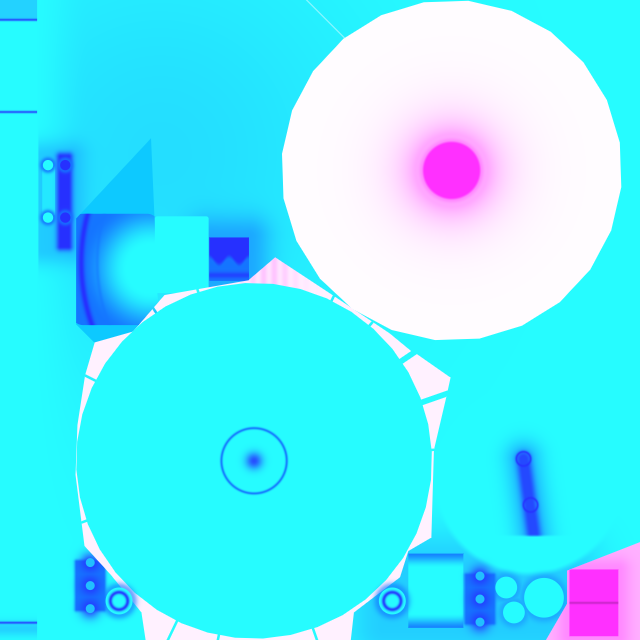
Give the GLSL for this texture map, as a Shadertoy shader.

```glsl
// Flat map of machine parts: a white faceted disc with a magenta core, a cyan
// disc ringed by pale shards, and small blue fittings, painted in layers.
#define CYAN vec3(.15, .99, 1)
#define SKY vec3(.13, .75, 1)
#define AZURE vec3(.08, .46, 1)
#define DEEP vec3(.15, .19, 1)
#define WHITE vec3(1, .99, 1)
#define PINK vec3(1, .69, 1)
#define MAGENTA vec3(1, .19, 1)
#define HUB vec2(.397, .28)
#define LAMP vec2(.7057, .7337)

vec3 color;
vec2 p;
float pixel;

void paint(vec3 ink, float amount) { color = mix(color, ink, clamp(amount, 0., 1.)); }
float fill(float d) { return clamp(.5 - d / pixel, 0., 1.); }
float glow(float d, float w) { d = max(d, 0.) / w; return exp(-d * d); }
float line(float d, float w) { return glow(abs(d), w); }
float dist(float x, float y) { return length(p - vec2(x, y)); }
float box(float x, float y, float w, float h) {
  vec2 q = abs(p - vec2(x, y)) - vec2(w, h);
  return length(max(q, 0.)) + min(max(q.x, q.y), 0.);
}
float segment(vec2 a, vec2 b) {
  vec2 e = b - a;
  return length(p - a - e * clamp(dot(p - a, e) / dot(e, e), 0., 1.));
}
// Positive to the right of the line from a to b
float side(vec2 a, vec2 b) {
  vec2 n = normalize(b - a);
  return dot(p - a, vec2(n.y, -n.x));
}
float ngon(vec2 q, float sides, float radius, float turn) {
  float seg = 6.28319 / sides, a = mod(atan(q.y, q.x) - turn, seg) - .5 * seg;
  return length(q) * cos(a) - radius * cos(.5 * seg);
}
float shardOutline() {
  vec2 v[24] = vec2[24](
    vec2(.43,.598), vec2(.521,.538), vec2(.609,.479), vec2(.643,.451), vec2(.651,.447), vec2(.704,.41),
    vec2(.697,.378), vec2(.678,.297), vec2(.674,.16), vec2(.638,.139), vec2(.625,.098), vec2(.553,.043),
    vec2(.547,-.01), vec2(.229,-.01), vec2(.221,.043), vec2(.173,.102), vec2(.132,.147), vec2(.118,.258),
    vec2(.121,.336), vec2(.133,.414), vec2(.148,.465), vec2(.208,.482), vec2(.257,.539), vec2(.388,.562));
  float d = 9., s = 1.;
  for (int i = 0; i < 24; i++) {
    vec2 a = v[i], b = v[(i + 23) % 24];
    d = min(d, segment(a, b));
    if ((a.y > p.y) != (b.y > p.y) && p.x < a.x + (b.x - a.x) * (p.y - a.y) / (b.y - a.y)) s = -s;
  }
  return s * d;
}
void leftParts() {
  // Edge strip with seams, then the bolted bracket
  float strip = fill(p.x - .058);
  paint(CYAN, strip);
  paint(SKY, strip * .7 * (fill(.969 - p.y) + line(p.y - .018, .012)));
  paint(DEEP, strip * .8 * glow(min(abs(abs(p.y - .897) - .072), abs(p.y - .027)), .002));
  paint(AZURE, .35 * glow(box(.088, .683, .022, .073), .025) * fill(.06 - p.x));
  paint(DEEP, glow(box(.101, .685, .006, .07), .007));
  paint(CYAN, .6 * fill(box(.076, .702, .01, .038)));
  vec2 bolt = abs(p - vec2(.0885, .701)) - vec2(.0135, .041);
  paint(AZURE, .8 * line(length(bolt) - .009, .004));
  paint(p.x < .0885 ? CYAN : DEEP, fill(length(bolt) - .008));
  // Facet holding the shaded dish
  vec2 tip = vec2(.236, .784);
  float facet = max(max(side(tip, vec2(.124, .664)), .119 - p.x),
    max(side(vec2(.124, .488), vec2(.147, .465)), side(vec2(.247, .531), tip)));
  paint(vec3(.05, .79, 1), fill(facet));
  float dish = fill(max(facet, box(.18, .579, .05, .069) - .018)), arc = dist(.42, .59);
  paint(mix(CYAN, AZURE, smoothstep(.035, .11, dist(.236, .58))), dish);
  paint(DEEP, dish * line(arc - .293, .005));
  paint(AZURE, dish * .5 * line(arc - .268, .003));
  // Plain tile and scalloped block
  float block = box(.358, .595, .031, .034), top = p.y - .594 - .006 * cos((p.x - .358) * 200.);
  paint(AZURE, .55 * glow(block, .035));
  paint(CYAN, fill(box(.284, .602, .038, .056) - .004));
  paint(mix(AZURE, DEEP, smoothstep(-.006, .004, top)), fill(block));
  paint(DEEP, .7 * fill(block) * line(p.y - .57, .005));
}
void rivetPlate(float x, float y) {
  paint(AZURE, glow(box(x, y, .021, .037), .004));
  float d = min(dist(x, y), min(dist(x, y + .036), dist(x, y - .036)));
  paint(DEEP, .9 * glow(d, .015));
  paint(SKY, fill(d - .007));
}
void rightParts() {
  // Soft dial with a slotted bar
  paint(SKY, .75 * glow(box(.74, .067, .14, .048), .06));
  paint(CYAN, smoothstep(.152, .14, dist(.827, .249)));
  float bar = segment(vec2(.818, .283), vec2(.836, .15)), cut = smoothstep(.16, .166, p.y);
  paint(AZURE, .6 * cut * glow(bar, .028));
  paint(DEEP, .8 * cut * glow(bar - .004, .008));
  paint(DEEP, .8 * line(min(dist(.818, .283), dist(.829, .211)) - .011, .002));
  // Panel, rivets and studs
  paint(mix(CYAN, AZURE, smoothstep(.035, .062, abs(p.y - .077))), fill(box(.681, .077, .043, .058)));
  rivetPlate(.75, .064);
  float studs = min(min(dist(.791, .082), dist(.803, .043)) - .017, dist(.85, .066) - .031);
  paint(AZURE, .4 * glow(studs, .008));
  paint(CYAN, fill(studs));
  // Magenta corner
  float corner = fill(max(side(vec2(1, .153), vec2(.885, .108)),
    min(.886 - p.x, side(vec2(.888, .06), vec2(.853, 0))))), tile = box(.928, .058, .038, .052);
  paint(PINK, corner);
  paint(MAGENTA, corner * (.3 * glow(tile, .02) + fill(tile)));
  paint(MAGENTA * .8, fill(tile) * line(p.y - .058, .002));
}
void mainImage(out vec4 fragColor, in vec2 fragCoord) {
  p = fragCoord / iResolution.xy;
  pixel = 1. / min(iResolution.x, iResolution.y);
  color = CYAN;
  paint(SKY, .5 * smoothstep(.04, .14, p.x) * glow(dist(.25, .76), .34));
  leftParts(); rightParts(); rivetPlate(.141, .085);
  // Shards split by radial gaps, the first two wide
  vec2 q = p - HUB, l = p - LAMP;
  float shards = shardOutline(), r = length(l), body = fill(ngon(l, 24., .2663, .164));
  float gaps[12] = float[12](.335, .595, .061, .864, 1.12, 1.89, 2.155, 2.674, 3.485, 4.264, 4.513, 5.05);
  for (int i = 0; i < 12; i++) {
    vec2 ray = vec2(cos(gaps[i]), sin(gaps[i]));
    if (dot(q, ray) > 0.) shards = max(shards, (i < 2 ? .0045 : .002) - abs(q.x * ray.y - q.y * ray.x));
  }
  float streak = .4 + .2 * sin(p.x * 370.);
  paint(mix(WHITE, PINK, .15 + streak * line(p.x - .42, .045) * step(.5, p.y)), fill(shards));
  // Hub disc with a fine ring, then two washers
  paint(CYAN, fill(ngon(q, 40., .278, .05)));
  paint(AZURE, .9 * line(length(q) - .051, .0022));
  paint(DEEP, .85 * glow(length(q), .013));
  float d = min(dist(.186, .061), dist(.613, .061));
  paint(AZURE, .6 * glow(d - .022, .007));
  paint(CYAN, fill(d - .021));
  paint(DEEP, .9 * line(d - .0135, .003));
  // White disc, glowing core and hairline
  paint(WHITE, max(body, .5 * glow(segment(vec2(.479, 1), vec2(.539, .94)), .001)));
  paint(MAGENTA, body * .62 * exp(-max(r - .044, 0.) / .034));
  paint(PINK, .5 * line(r - .053, .004));
  paint(MAGENTA, smoothstep(.047, .042, r));
  fragColor = vec4(color, 1);
}
```
